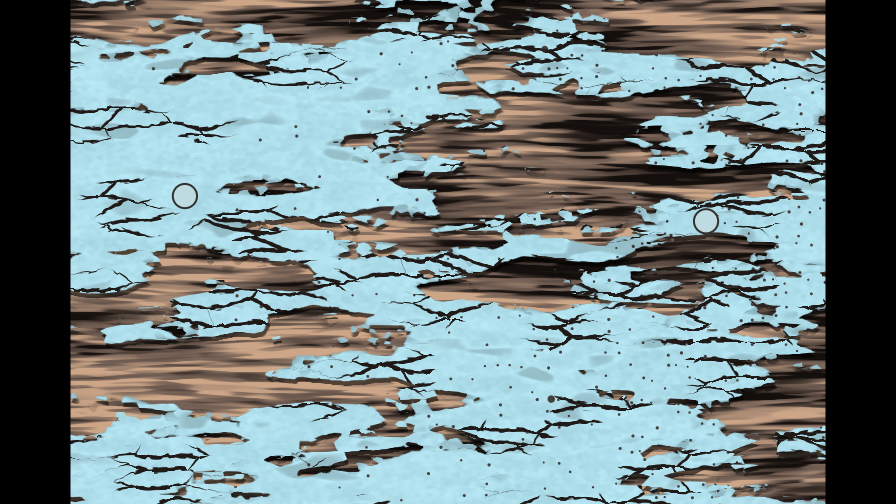
This texture is drawn by a WebGL 2 fragment shader. Its source:

```glsl
#version 300 es
precision highp float;
// Pale blue paint flaking off weathered horizontal boards, framed by black bars.
// Stretched cellular noise shapes the flakes and the wood grain; the borders
// of a second cell layer open as cracks, and jittered grids scatter pits.
uniform vec2 u_resolution;
out vec4 fragColor;

vec3 hash(vec2 c) {
  vec3 h = fract(c.xyx * vec3(0.1031, 0.1030, 0.0973));
  h += dot(h, h.yzx + 33.33);
  return fract((h.xxy + h.yzz) * h.zyx);
}

// Cellular noise with blended borders: a high hardness gives flat angular chips.
float cells(vec2 q, float hardness) {
  vec2 base = floor(q), sum = vec2(0.0);
  for (int y = -1; y <= 1; y++)
    for (int x = -1; x <= 1; x++) {
      vec2 id = base + vec2(x, y);
      vec3 h = hash(id);
      vec2 d = id + h.xy - q;
      sum += exp(-hardness * dot(d, d)) * vec2(1.0, h.z);
    }
  return sum.y / sum.x;
}

// Distance to the nearest cell border (x) and how level that border runs (y).
vec2 cellBorder(vec2 p, vec2 scale) {
  vec2 q = p * scale, base = floor(q), a = vec2(9.0), b = vec2(9.0);
  for (int y = -1; y <= 1; y++)
    for (int x = -1; x <= 1; x++) {
      vec2 id = base + vec2(x, y);
      vec2 d = id + hash(id).xy - q;
      if (dot(d, d) < dot(a, a)) { b = a; a = d; }
      else if (dot(d, d) < dot(b, b)) b = d;
    }
  vec2 slope = (b - a) * scale;
  float len = max(length(slope), 1e-4);
  return vec2(0.5 * (dot(b, b) - dot(a, a)) / len, abs(slope.y) / len);
}

float patchAt(vec2 p, vec2 centre, vec2 radius) {
  return 1.0 - length((p - centre) / radius);
}

// Positive where paint remains, negative where wood is bare.
float paintField(vec2 p) {
  float bare = patchAt(p, vec2(0.33, 0.98), vec2(0.32, 0.08));
  bare = max(bare, patchAt(p, vec2(1.33, 0.98), vec2(0.36, 0.08)));
  bare = max(bare, patchAt(p, vec2(1.12, 0.62), vec2(0.30, 0.18)));
  bare = max(bare, patchAt(p, vec2(0.32, 0.26), vec2(0.34, 0.14)));
  bare = max(bare, patchAt(p, vec2(1.62, 0.16), vec2(0.17, 0.17)));
  return -0.6 * clamp(bare, -0.9, 0.55) - 0.03
    + 0.9 * (cells(p * vec2(5.0, 21.0), 13.0) - 0.5)
    + 0.5 * (cells(p * vec2(15.0, 48.0) + 7.0, 18.0) - 0.5)
    + 0.22 * (cells(p * vec2(52.0, 85.0) + 3.0, 12.0) - 0.5);
}

vec3 woodColour(vec2 p) {
  p.y += 0.004 * sin(p.x * 9.0 + 3.0 * sin(p.y * 11.0));
  float grain = 0.5
    + 0.6 * (cells(p * vec2(2.5, 10.0), 6.0) - 0.5)
    + 0.8 * (cells(p * vec2(4.0, 65.0), 6.0) - 0.5)
    + 0.7 * (cells(p * vec2(15.0, 170.0), 6.0) - 0.5);
  vec3 c = mix(vec3(0.08, 0.06, 0.05), vec3(0.46, 0.38, 0.335), smoothstep(0.0, 0.55, grain));
  return mix(c, vec3(0.80, 0.65, 0.53), smoothstep(0.48, 0.95, grain));
}

// Dark pits scattered on one jittered grid, denser towards the right.
float pits(vec2 p, float density, float radius, float chance, float px) {
  vec2 id = floor(p * density);
  vec3 h = hash(id + 31.0);
  float d = length(p - (id + 0.25 + 0.5 * h.xy) / density);
  float present = step(h.z, chance * smoothstep(0.3, 1.4, p.x));
  return present * clamp(0.5 + (radius * (0.6 + 0.4 * h.x) - d) / px, 0.0, 1.0);
}

void main() {
  float px = 1.0 / u_resolution.y;
  vec2 p = (gl_FragCoord.xy - 0.5 * u_resolution) * px + vec2(0.888, 0.5);

  // Bare wood under the shadow of the lifted paint
  float field = paintField(p);
  float cover = clamp(0.5 + field / (fwidth(field) + 1e-4), 0.0, 1.0);
  float shadow = smoothstep(-0.08, 0.08, paintField(p + vec2(-0.003, 0.009)));
  vec3 colour = woodColour(p) * (1.0 - 0.6 * shadow);

  // Paint with soft mottling and greyed, curled edges
  float mottle = cells(p * vec2(14.0, 40.0), 5.0);
  float fine = cells(p * vec2(90.0, 130.0), 6.0);
  vec3 paint = vec3(0.685, 0.875, 0.925) + 0.05 * (mottle - 0.5) + 0.05 * (fine - 0.5);
  float worn = 0.75 * (1.0 - smoothstep(0.0, 0.14, field)) * smoothstep(0.2, 0.6, mottle);
  worn = max(worn, 0.6 * smoothstep(0.78, 0.95, mottle));
  paint = mix(paint, vec3(0.50, 0.64, 0.68), worn);

  // Mostly level cracks of uneven width
  vec2 ragged = p + vec2(0.0, 0.003 * sin(p.x * 47.0) + 0.006 * (fine - 0.5));
  vec2 border = cellBorder(ragged, vec2(8.0, 31.0));
  float opening = smoothstep(0.42, 0.85, cells(p * vec2(7.0, 17.0) + 5.0, 6.0));
  opening *= smoothstep(0.2, 0.9, border.y);
  float crack = clamp(0.5 + (0.004 * opening - border.x) / px, 0.0, 1.0);
  paint = mix(paint, vec3(0.12, 0.10, 0.09), crack * smoothstep(0.0, 0.3, opening));
  float pit = max(pits(p, 42.0, 0.0032, 0.35, px), pits(p, 7.0, 0.008, 0.22, px));
  paint = mix(paint, vec3(0.19, 0.14, 0.13), 0.85 * pit);
  colour = mix(colour, paint, cover);

  // Two painted nail heads with dark rims
  for (float i = 0.0; i < 2.0; i++) {
    float d = length(p - vec2(0.366 + 1.034 * i, 0.611 - 0.05 * i));
    colour = mix(colour, vec3(0.20, 0.19, 0.18), clamp(0.5 + (0.026 - d) / px, 0.0, 1.0));
    colour = mix(colour, vec3(0.74, 0.86, 0.88), clamp(0.5 + (0.022 - d) / px, 0.0, 1.0));
  }

  // Black side bars
  float inside = clamp(0.5 + (0.749 - abs(p.x - 0.888)) / px, 0.0, 1.0);
  fragColor = vec4(clamp(colour, 0.0, 1.0) * inside, 1.0);
}
```
